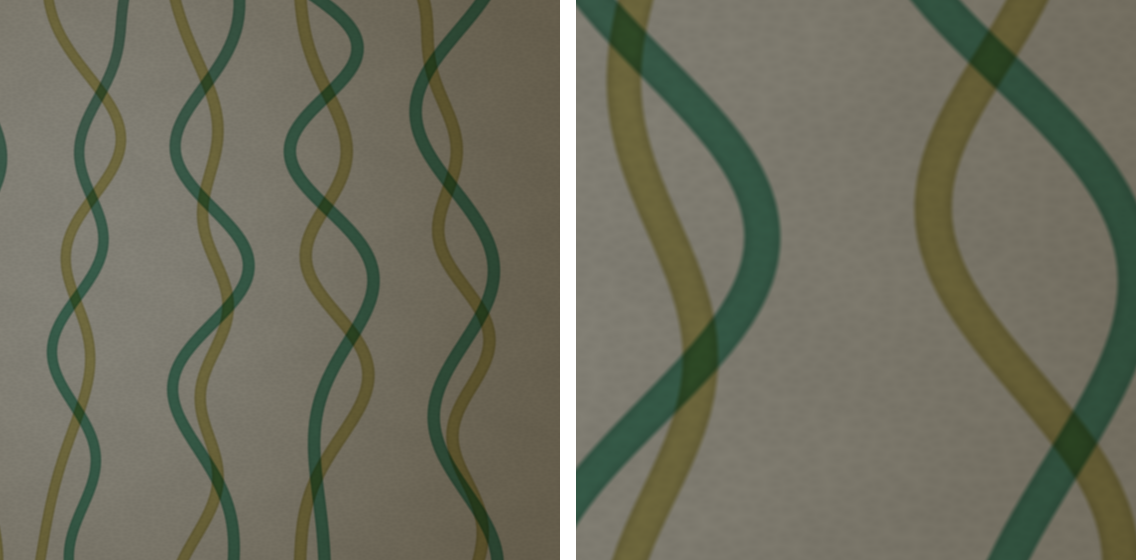
Left: the whole. Right: its middle third, enlarged.
Reproduce this pattern procedurally as a Shadertoy shader.

```glsl
// Four pairs of translucent green and olive ribbons twine down a dim paper sheet,
// with a fifth pair just past the left edge. Each ribbon is a cosine whose midline,
// swing and turn count are polynomials in height; inks multiply where they cross.

const float PI = 3.14159265;
const int RIBBONS = 10; // even: green, odd: olive

// Polynomial coefficients in height below the centre, lowest order first.
const vec3 MIDLINE[RIBBONS] = vec3[RIBBONS](
    vec3(-.060, -.050, .00), vec3(-.050, .050, .00),
    vec3(.141, -.075, .17), vec3(.149, -.075, -.06),
    vec3(.377, -.010, -.04), vec3(.386, .010, -.19),
    vec3(.605, .050, -.12), vec3(.598, .040, -.12),
    vec3(.822, .028, .00), vec3(.826, .095, -.13));
const vec3 SWING[RIBBONS] = vec3[RIBBONS](
    vec3(.053, .000, .00), vec3(.022, .000, .00),
    vec3(.040, .025, -.11), vec3(.032, -.060, .09),
    vec3(.067, .000, -.045), vec3(.021, .005, .01),
    vec3(.062, -.040, -.02), vec3(.052, .040, -.08),
    vec3(.060, -.030, .03), vec3(.038, .030, -.15));
const vec4 TURNS[RIBBONS] = vec4[RIBBONS](
    vec4(.85, 4.0, .0, .0), vec4(-1.96, 4.0, .0, .0),
    vec4(2.35, 5.2, -.3, .0), vec4(1.20, 5.1, -.8, -4.5),
    vec4(2.12, 4.75, -.5, -3.3), vec4(1.70, 6.4, .8, -3.0),
    vec4(2.00, 4.1, -2.2, -1.5), vec4(1.21, 4.9, -.6, -4.0),
    vec4(2.06, 3.7, .25, .0), vec4(1.45, 5.4, .0, .0));

const vec3 GREEN_INK = vec3(.40, .69, .60);
const vec3 OLIVE_INK = vec3(.82, .79, .51);
const vec3 PAPER_LIGHT = vec3(.51, .50, .46);
const vec3 PAPER_DIM = vec3(.39, .36, .29);

vec2 hash22(vec2 p) {
    vec3 q = fract(p.xyx * vec3(.1031, .1030, .0973));
    q += dot(q, q.yzx + 33.33);
    return fract((q.xx + q.yz) * q.zy);
}

// Distance to the nearest scattered cell point.
float cellNoise(vec2 p) {
    vec2 cell = floor(p);
    float nearest = 2.;
    for (int j = -1; j <= 1; j++)
        for (int i = -1; i <= 1; i++) {
            vec2 id = cell + vec2(i, j);
            nearest = min(nearest, length(id + hash22(id) - p));
        }
    return nearest;
}

float layeredSines(vec2 p) {
    float sum = 0., weight = .5;
    for (int i = 0; i < 4; i++) {
        sum += weight * sin(p.x + 1.7 * sin(p.y)) * sin(p.y + 1.3);
        p = mat2(1.6, 1.2, -1.2, 1.6) * p + 2.1;
        weight *= .5;
    }
    return sum;
}

// Horizontal place of a ribbon at height s below the centre.
float ribbonX(float s, vec3 midline, vec3 swing, vec4 turns) {
    vec4 powers = vec4(1., s, s * s, s * s * s);
    return dot(midline, powers.xyz) + dot(swing, powers.xyz) * cos(PI * dot(turns, powers));
}

// Distance to a ribbon's centre line, corrected for its slant.
float ribbonDistance(vec2 p, vec3 midline, vec3 swing, vec4 turns) {
    const float STEP = .002;
    float x = ribbonX(p.y, midline, swing, turns);
    float slope = (ribbonX(p.y + STEP, midline, swing, turns) - x) / STEP;
    return abs(p.x - x) / sqrt(1. + slope * slope);
}

// Ink multiplier: soft edge with a slightly darker rim.
vec3 inkLayer(float d, float halfWidth, float blur, vec3 ink) {
    float cover = 1. - smoothstep(halfWidth - blur, halfWidth + blur, d);
    float rim = smoothstep(.35, 1., d / halfWidth);
    return mix(vec3(1.), ink * (1.04 - .09 * rim), cover);
}

vec3 paperColour(vec2 uv) {
    float falloff = length((uv - vec2(.12, .55)) * vec2(.9, .7));
    return mix(PAPER_LIGHT, PAPER_DIM, smoothstep(.05, .95, falloff));
}

void mainImage(out vec4 fragColor, in vec2 fragCoord) {
    vec2 uv = fragCoord / iResolution.xy;
    vec2 p = vec2(uv.x, .5 - uv.y);
    float blur = .0016 + .8 / iResolution.y;
    float halfWidth = mix(.0092, .0112, smoothstep(.1, .6, uv.x));

    // Ribbons, with ink fading a little toward the upper left.
    vec3 colour = paperColour(uv);
    float fade = .16 * (1. - smoothstep(.0, .6, length(uv - vec2(.1, 1.))));
    for (int i = 0; i < RIBBONS; i++) {
        vec3 ink = i % 2 == 0 ? mix(GREEN_INK, vec3(.58), fade * 2.) : OLIVE_INK;
        float d = ribbonDistance(p, MIDLINE[i], SWING[i], TURNS[i]);
        colour *= inkLayer(d, halfWidth, blur, ink);
    }

    // Paper mottling and fine grain.
    float grain = cellNoise(uv * vec2(110., 170.)) - .5;
    colour *= 1. + .02 * layeredSines(uv * 26.) + .045 * grain;
    fragColor = vec4(colour, 1.);
}
```
